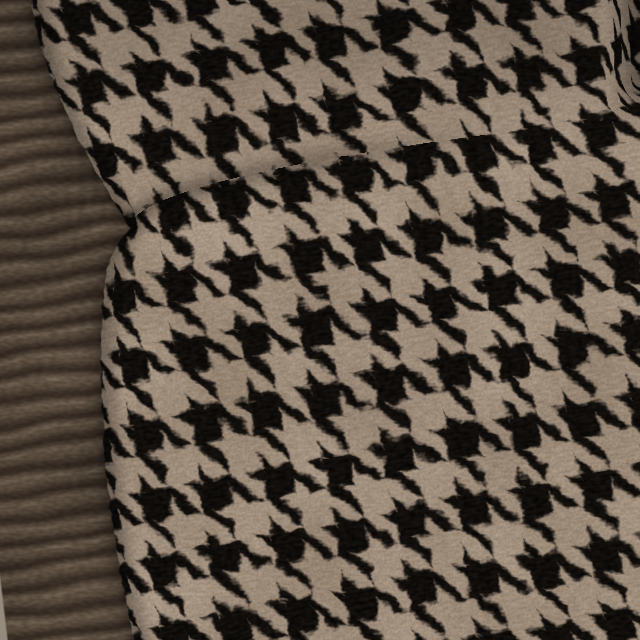
This pattern is drawn by a three.js fragment shader. Its source:

```glsl
varying vec2 vUv;

vec2 gradientAt(vec2 cell) {
  float h = fract(sin(dot(cell, vec2(127.1, 311.7))) * 43758.5);
  return vec2(cos(6.2832 * h), sin(6.2832 * h));
}

// Gradient noise, roughly -0.7 to 0.7
float noise(vec2 p) {
  vec2 i = floor(p), f = p - i;
  vec2 s = f * f * f * (f * (f * 6.0 - 15.0) + 10.0);
  vec2 e = vec2(1.0, 0.0);
  float low = mix(dot(gradientAt(i), f), dot(gradientAt(i + e.xy), f - e.xy), s.x);
  float high = mix(dot(gradientAt(i + e.yx), f - e.yx), dot(gradientAt(i + e.xx), f - e.xx), s.x);
  return mix(low, high, s.y);
}

// Positive inside the middle half of each unit
float band(float t) {
  return 0.25 - abs(fract(t) - 0.5);
}

// Positive on dark yarn: two striped yarn sets crossed by a diagonal twill
float houndstooth(vec2 c) {
  float warp = band(c.x), weft = band(c.y);
  float twill = 0.35 * band(2.0 * (c.x + c.y) + 0.25);
  return max(min(warp, weft), max(min(warp, twill), min(weft, -twill)));
}

// Left border of the cloth, pinched inward at the seam
float clothEdge(float y) {
  float upper = 0.05 + 0.15 * pow((1.0 - y) / 0.35, 1.5);
  float lower = 0.158 + 0.27 * (y - 0.44) * (y - 0.44) + 0.04 * exp(30.0 * (y - 0.648));
  return min(upper, lower);
}

vec3 ribbedCloth(vec2 p) {
  float wobble = 0.3 * noise(p * vec2(9.0, 14.0));
  float phase = fract((p.y - 0.14 * p.x) * 27.0 + wobble);
  float ridge = smoothstep(0.0, 0.45, phase) * smoothstep(1.0, 0.7, phase);
  float crest = smoothstep(0.16, 0.0, abs(phase - 0.62));
  vec3 color = mix(vec3(0.20, 0.16, 0.13), vec3(0.33, 0.28, 0.23), ridge);
  color = mix(color, vec3(0.45, 0.40, 0.34), 0.5 * crest * (0.75 + noise(p * 30.0)));
  color *= 1.0 + 0.22 * noise(p * vec2(90.0, 210.0)) + 0.2 * noise(p * 6.0);
  // Pale sliver at the lower corner
  float sliver = 0.012 * (1.0 - p.y / 0.1);
  return mix(color, vec3(0.58, 0.54, 0.49), smoothstep(-0.002, 0.002, sliver - p.x));
}

vec3 wovenCloth(vec2 p, float inset) {
  // Folds: sagging seam and turned upper right edge
  float seam = p.y - 0.64 - 0.2 * sqrt(max(p.x - 0.2, 0.0));
  float seamFade = smoothstep(0.95, 0.2, p.x);
  float fold = smoothstep(0.94, 1.0, p.x) * smoothstep(0.8, 0.88, p.y);
  vec2 q = p - vec2(0.495, 0.486);
  q.x += 0.13 * fold - 0.03 * exp(-max(inset, 0.0) / 0.025);
  q.y += 0.012 * seamFade * exp(-abs(seam) / 0.04) * sign(seam);
  q += 0.012 * vec2(noise(p * 5.0), noise(p * 5.0 + 31.0));

  // Skewed repeat with frayed yarn
  vec2 cell = vec2(10.05 * q.x + 1.63 * q.y, -1.77 * q.x + 8.98 * q.y) + 0.5;
  cell += 0.09 * vec2(noise(p * 42.0), noise(p * 42.0 + 17.0));
  vec2 yarn = vec2(p.x + 0.35 * p.y, p.y - 0.2 * p.x);
  float fibre = noise(yarn * vec2(65.0, 190.0));
  float fray = 0.035 * fibre + 0.02 * noise(p * 160.0);
  float dark = smoothstep(-0.035, 0.045, houndstooth(cell) - 0.008 + fray);

  // Soft tonal variation and fine nap
  float tone = 0.5 + 0.7 * noise(p * 7.0 + 5.0) + 0.6 * fibre;
  vec3 light = mix(vec3(0.57, 0.50, 0.43), vec3(0.67, 0.60, 0.53), clamp(tone, 0.0, 1.0));
  light *= 1.0 + 0.1 * noise(p * 230.0);
  vec3 black = vec3(0.06, 0.05, 0.04) * (1.0 + 0.8 * fibre + 0.5 * noise(p * 130.0));
  vec3 color = mix(light, black, dark);

  // Shade in the folds and along the border
  float shade = 1.0 - 0.3 * seamFade * exp(-seam * seam / 0.0004);
  shade *= 1.0 - 0.35 * fold;
  shade *= 1.0 - 0.12 * smoothstep(0.75, 1.0, p.y);
  shade *= 0.7 + 0.3 * smoothstep(0.0, 0.04, inset);
  return color * shade;
}

void main() {
  float inset = vUv.x - clothEdge(vUv.y) + 0.004 * noise(vUv * 70.0);
  vec3 ribs = ribbedCloth(vUv) * (1.0 - 0.35 * exp(-max(-inset, 0.0) / 0.015));
  vec3 color = mix(ribs, wovenCloth(vUv, inset), smoothstep(-0.002, 0.002, inset));
  gl_FragColor = vec4(color, 1.0);
}
```
